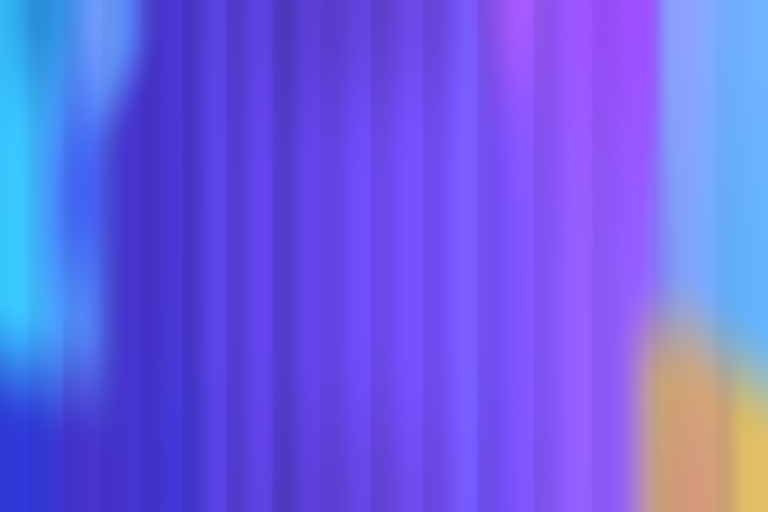
A WebGL 1 fragment shader for this background:

```glsl
precision highp float;

uniform vec2 u_resolution;

const vec3 INDIGO = vec3(0.27, 0.20, 0.79);
const vec3 VIOLET = vec3(0.46, 0.31, 0.98);
const vec3 ORCHID = vec3(0.56, 0.36, 0.99);
const vec3 PINK = vec3(0.70, 0.36, 0.95);
const vec3 MAGENTA = vec3(0.61, 0.30, 0.99);
const vec3 IRIS = vec3(0.46, 0.37, 1.00);
const vec3 CYAN = vec3(0.22, 0.79, 1.00);
const vec3 TEAL = vec3(0.15, 0.54, 0.84);
const vec3 AZURE = vec3(0.34, 0.56, 0.97);
const vec3 COBALT = vec3(0.25, 0.39, 0.95);
const vec3 NAVY = vec3(0.18, 0.22, 0.84);
const vec3 PERIWINKLE = vec3(0.50, 0.63, 0.98);
const vec3 SKY = vec3(0.39, 0.69, 0.98);
const vec3 SAND = vec3(0.81, 0.67, 0.45);
const vec3 PEACH = vec3(0.82, 0.59, 0.48);
const vec3 GOLD = vec3(0.87, 0.74, 0.39);

const float FOLD_START = 0.038;   // right edge of the first fold
const float FOLD_WIDTH = 0.0453;  // width of the first fold
const float FOLD_GROWTH = 0.00134; // widening from fold to fold
const float FOLD_SHADE = 0.09;
const float FOLD_SHIFT = 0.03;

float hash(float n) {
  return fract(sin(n * 12.99 + 4.1) * 437.58);
}

// Soft elliptical spot: 1 at the centre, fading outwards
float glow(vec2 p, vec2 centre, vec2 radius) {
  vec2 d = (p - centre) / radius;
  return exp(-dot(d, d));
}

// Soft vertical band
float band(float x, float centre, float radius) {
  float d = (x - centre) / radius;
  return exp(-d * d);
}

// Fold number at x; the folds widen to the right
float foldIndex(float x) {
  float root = sqrt(FOLD_WIDTH * FOLD_WIDTH + 4.0 * FOLD_GROWTH * (x - FOLD_START));
  return (root - FOLD_WIDTH) / (2.0 * FOLD_GROWTH);
}

// Brightens across a fold, then drops at its right edge
float foldLight(float f) {
  return smoothstep(0.15, 0.75, f) * (1.0 - smoothstep(0.90, 1.0, f));
}

vec3 curtain(vec2 p) {
  vec3 col = mix(INDIGO, VIOLET, smoothstep(0.16, 0.60, p.x));
  col = mix(col, ORCHID, smoothstep(0.64, 0.76, p.x));
  col = mix(col, IRIS, 0.8 * band(p.x, 0.607, 0.022));
  col = mix(col, IRIS, 0.25 * band(p.x, 0.28, 0.022));
  col = mix(col, VIOLET, 0.3 * band(p.x, 0.334, 0.025));
  col *= 1.0 - 0.07 * band(p.x, 0.374, 0.016);
  float middle = band(p.x, 0.48, 0.16);
  col *= 1.0 - 0.12 * middle * smoothstep(0.65, 1.0, p.y);
  col *= 1.0 - 0.09 * middle * smoothstep(0.35, 0.0, p.y);
  col = mix(col, NAVY, 0.4 * glow(p, vec2(0.23, 0.08), vec2(0.04, 0.22)));
  col = mix(col, MAGENTA, 0.9 * glow(p, vec2(0.81, 1.0), vec2(0.10, 0.32)));
  return mix(col, PINK, 0.65 * glow(p, vec2(0.67, 1.0), vec2(0.04, 0.2)));
}

vec3 leftLight(vec3 col, vec2 p) {
  vec3 light = mix(CYAN, AZURE, smoothstep(0.01, 0.12, p.x));
  light = mix(light, PERIWINKLE, 0.7 * glow(p, vec2(0.125, 0.95), vec2(0.03, 0.25)));
  light = mix(light, TEAL, 0.9 * glow(p, vec2(0.055, 1.0), vec2(0.045, 0.18)));
  light = mix(light, COBALT, glow(p, vec2(0.108, 0.62), vec2(0.042, 0.2)));

  // The light narrows below the top and dissolves at its lower end
  float edge = 0.142 + 0.045 * smoothstep(0.68, 0.95, p.y);
  float body = 1.0 - smoothstep(edge - 0.038, edge + 0.026, p.x);
  vec3 low = mix(NAVY, INDIGO, smoothstep(0.03, 0.11, p.x));
  float base = 0.29 - 0.5 * p.x;
  light = mix(low, light, smoothstep(base - 0.12, base + 0.16, p.y));
  return mix(col, light, body);
}

vec3 rightLight(vec3 col, vec2 p) {
  vec3 sky = mix(PERIWINKLE, SKY, smoothstep(0.89, 0.96, p.x));
  sky += vec3(0.05, 0.0, 0.02) * smoothstep(0.5, 1.0, p.y);
  float blur = 0.016 * smoothstep(0.85, 0.45, p.y);
  col = mix(col, sky, smoothstep(0.842 - blur, 0.875 + blur, p.x));
  vec3 warm = mix(SAND, PEACH, glow(p, vec2(0.905, 0.0), vec2(0.045, 0.28)));
  warm = mix(warm, GOLD, smoothstep(0.945, 0.97, p.x));
  float top = 0.36 - 1.1 * max(p.x - 0.90, 0.0);
  float height = 1.0 - smoothstep(top - 0.13, top + 0.13, p.y);
  float side = smoothstep(0.795, 0.872, p.x);
  return mix(col, warm, height * side);
}

void main() {
  vec2 p = gl_FragCoord.xy / u_resolution;
  float index = foldIndex(p.x);
  float f = fract(index);

  // Each fold moves the coloured lights a little up or down
  float cell = floor(index);
  float lift = mix(hash(cell), hash(cell + 1.0), smoothstep(0.9, 1.0, f)) - 0.5;
  vec2 q = p + vec2(0.0, FOLD_SHIFT * lift);
  vec3 col = rightLight(leftLight(curtain(p), q), q);

  // Fold shading, weaker over the bright sides and one flat fold
  float inner = smoothstep(0.12, 0.28, p.x) * (1.0 - smoothstep(0.72, 0.88, p.x));
  inner *= 1.0 - 0.8 * band(p.x, 0.412, 0.024);
  float shade = FOLD_SHADE * mix(0.4, 1.0, inner);
  col *= 1.0 + shade * (foldLight(f) - 0.45);
  gl_FragColor = vec4(clamp(col, 0.0, 1.0), 1.0);
}
```
